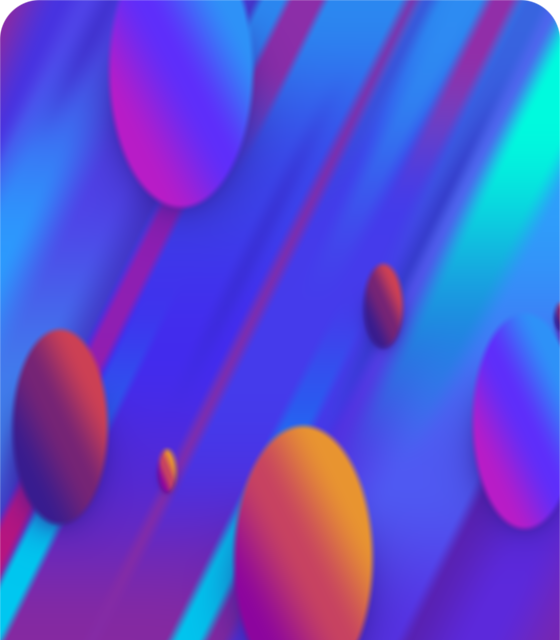
Give the GLSL for this background, as a Shadertoy shader.

```glsl
// Soft neon diagonal streaks with glossy floating ovals on a card with round top corners.

// Soft mask of the strip lying between two edges
float band(float s, float left, float right, float blur) {
    return smoothstep(left - blur, left + blur, s) * (1.0 - smoothstep(right - blur, right + blur, s));
}

// Vertical blend from violet through indigo to sky blue
vec3 backdrop(float y) {
    vec3 c = mix(vec3(0.52, 0.16, 0.63), vec3(0.34, 0.16, 0.82), smoothstep(0.0, 0.27, y));
    c = mix(c, vec3(0.26, 0.17, 0.93), smoothstep(0.2, 0.45, y));
    c = mix(c, vec3(0.23, 0.27, 0.92), smoothstep(0.45, 0.75, y));
    return mix(c, vec3(0.17, 0.53, 0.94), smoothstep(0.7, 1.0, y));
}

// s is the position across the streaks, y the height
vec3 streaks(float s, float y) {
    vec3 c = backdrop(y);

    // Central column: dark fold, pale lane and thin red line
    c = mix(c, vec3(0.27, 0.23, 0.92), band(s, 0.14, 0.36, 0.02) * smoothstep(0.12, 0.4, y) * (1.0 - smoothstep(0.6, 0.85, y)));
    c = mix(c, vec3(0.21, 0.16, 0.78), 0.75 * band(s, 0.083, 0.102, 0.022) * band(y, 0.45, 0.78, 0.13));
    c = mix(c, vec3(0.24, 0.27, 0.82), 0.8 * band(s, 0.155, 0.178, 0.018) * smoothstep(0.6, 0.9, y));
    c = mix(c, vec3(0.18, 0.55, 0.95), 0.8 * band(s, 0.2, 0.25, 0.02) * smoothstep(0.5, 0.95, y));
    c = mix(c, vec3(0.52, 0.17, 0.65), 0.85 * band(s, 0.134, 0.155, 0.012));

    // Red streaks fading in toward the top
    c = mix(c, vec3(0.55, 0.18, 0.66), band(s, -0.05, 0.008, 0.01) * smoothstep(0.72, 0.9, y));
    c = mix(c, vec3(0.23, 0.36, 0.86), 0.8 * band(s, 0.31, 0.38, 0.02) * smoothstep(0.5, 0.8, y));
    c = mix(c, vec3(0.57, 0.18, 0.66), band(s, 0.262, 0.308, 0.014) * smoothstep(0.65, 0.93, y));

    // Cyan streaks fading out upward
    vec3 cyan = mix(vec3(0.0, 0.78, 0.94), vec3(0.16, 0.36, 0.94), smoothstep(0.12, 0.38, y));
    c = mix(c, cyan, band(s, -0.045, 0.004, 0.01) * (1.0 - smoothstep(0.3, 0.58, y)));
    c = mix(c, cyan, band(s, 0.268, 0.32, 0.012) * (1.0 - smoothstep(0.33, 0.55, y)));

    // Right side: shadowed fold, sky field, mint beam and violet corner
    vec3 sky = mix(vec3(0.34, 0.2, 0.9), vec3(0.31, 0.35, 0.95), smoothstep(0.0, 0.25, y));
    sky = mix(sky, vec3(0.18, 0.62, 0.98), smoothstep(0.25, 0.7, y));
    vec3 lane = mix(vec3(0.32, 0.2, 0.88), vec3(0.3, 0.4, 0.93), smoothstep(0.3, 0.75, y));
    c = mix(c, vec3(0.2, 0.23, 0.78), 0.85 * band(s, 0.335, 0.4, 0.02) * band(y, 0.4, 0.8, 0.12));
    c = mix(c, lane, smoothstep(0.345, 0.375, s));
    c = mix(c, sky, smoothstep(0.37, 0.5, s));
    vec3 mint = mix(vec3(0.13, 0.5, 0.88), vec3(0.0, 0.98, 0.87), smoothstep(0.42, 0.82, y));
    c = mix(c, mint, band(s, 0.395, 0.505, 0.025) * smoothstep(0.25, 0.52, y));
    vec3 corner = mix(vec3(0.35, 0.13, 0.7), vec3(0.36, 0.16, 0.86), smoothstep(0.63, 0.74, s));
    corner = mix(corner, vec3(0.46, 0.15, 0.7), smoothstep(0.76, 0.88, s));
    c = mix(c, corner, smoothstep(0.615, 0.645, s));

    // Left side: blue field, bright lane, violet edge and crimson streak
    vec3 field = mix(vec3(0.25, 0.5, 0.93), vec3(0.31, 0.26, 0.91), smoothstep(0.35, 0.72, y));
    field = mix(field, vec3(0.16, 0.63, 1.0), 0.9 * band(s, -0.37, -0.25, 0.045) * (1.0 - smoothstep(0.6, 1.0, y)));
    field = mix(field, vec3(0.24, 0.18, 0.8), 0.7 * band(s, -0.345, -0.31, 0.02) * smoothstep(0.75, 0.95, y));
    field = mix(field, vec3(0.28, 0.2, 0.88), 1.0 - smoothstep(-0.405, -0.365, s));
    field = mix(field, vec3(0.56, 0.16, 0.62), 1.0 - smoothstep(-0.48, -0.385, s + 0.1 * (y - 0.8)));
    field = mix(field, vec3(0.25, 0.19, 0.75), 0.8 * smoothstep(-0.165, -0.09, s));
    c = mix(c, field, 1.0 - smoothstep(-0.105, -0.085, s));
    vec3 crimson = mix(vec3(0.72, 0.08, 0.5), vec3(0.56, 0.12, 0.7), smoothstep(0.15, 0.5, y));
    return mix(c, crimson, band(s, -0.09, -0.052, 0.01) * (1.0 - smoothstep(0.66, 0.76, y)));
}

void mainImage(out vec4 fragColor, in vec2 fragCoord) {
    vec2 p = fragCoord / iResolution.xy * vec2(0.875, 1.0);
    vec3 col = streaks(p.x - 0.5 * p.y, p.y);

    // Ovals: centre and radii; palettes: neon, wine, amber
    const vec4 ovals[7] = vec4[7](
        vec4(0.283, 0.89, 0.112, 0.214), vec4(0.82, 0.342, 0.081, 0.168),
        vec4(0.094, 0.333, 0.074, 0.152), vec4(0.599, 0.522, 0.03, 0.065),
        vec4(0.877, 0.505, 0.01, 0.021), vec4(0.474, 0.126, 0.108, 0.208),
        vec4(0.261, 0.264, 0.014, 0.033));
    const int kind[7] = int[7](0, 0, 1, 1, 1, 2, 2);
    const vec3 low[3] = vec3[3](vec3(0.72, 0.11, 0.78), vec3(0.22, 0.11, 0.56), vec3(0.55, 0.02, 0.62));
    const vec3 middle[3] = vec3[3](vec3(0.37, 0.18, 0.98), vec3(0.46, 0.14, 0.46), vec3(0.78, 0.26, 0.38));
    const vec3 high[3] = vec3[3](vec3(0.18, 0.57, 0.97), vec3(0.8, 0.25, 0.33), vec3(0.91, 0.58, 0.19));

    for (int i = 0; i < 7; i++) {
        vec2 r = ovals[i].zw, q = p - ovals[i].xy;
        float k = length(q / r);
        float d = k * (k - 1.0) / max(length(q / (r * r)), 0.001);
        // Soft shadow, then the graded body
        float shade = exp(-max(d, 0.0) / (0.25 * r.x)) * smoothstep(0.7, -0.5, q.y / r.y);
        col = mix(col, vec3(0.2, 0.1, 0.55), 0.5 * shade);
        float g = dot(q / r, vec2(0.7));
        vec3 body = mix(low[kind[i]], middle[kind[i]], smoothstep(-0.85, 0.0, g));
        body = mix(body, high[kind[i]], smoothstep(0.0, 0.8, g));
        col = mix(col, body, 1.0 - smoothstep(-0.007, 0.007, d));
    }

    // White outside the rounded top corners
    vec2 e = max(vec2(abs(p.x - 0.4375) - 0.375, p.y - 0.9375), 0.0);
    col = mix(col, vec3(1.0), smoothstep(-0.0015, 0.0015, length(e) - 0.0625));
    fragColor = vec4(col, 1.0);
}
```
